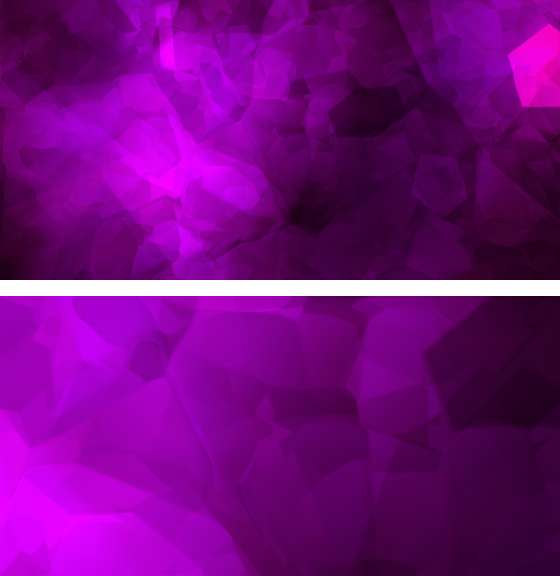
Top, the full canvas; bottom, a detail of the centre.
Write a Shadertoy shader that draws this background.

```glsl
vec3 hash3(vec2 c) {
    vec3 q = fract(c.xyx * vec3(.1031, .1030, .0973));
    q += dot(q, q.yxz + 33.33);
    return fract((q.xxy + q.yzz) * q.zyx);
}

mat2 rotate(float a) {
    return mat2(cos(a), -sin(a), sin(a), cos(a));
}

// Softly joined Voronoi facets: xy = refraction, z = shade, w = tint
vec4 facets(vec2 p) {
    vec2 cell = floor(p);
    vec4 sum = vec4(0.);
    float total = 0.;
    for (int y = -1; y <= 1; y++)
    for (int x = -1; x <= 1; x++) {
        vec2 id = cell + vec2(x, y);
        vec3 site = hash3(id + 60.);
        vec3 look = hash3(id + 191.) - .5;
        vec2 offset = p - id - site.xy;
        float weight = exp(-85. * (dot(offset, offset) - .4));
        float shade = look.z + .8 * dot(offset, look.xy);
        sum += weight * vec4(look.xy, shade, site.z - .5);
        total += weight;
    }
    return sum / total;
}

float smoke(vec2 p) {
    float sum = 0., amp = .5;
    for (int i = 0; i < 4; i++) {
        vec2 c = floor(p), f = smoothstep(0., 1., p - c);
        sum += amp * mix(mix(hash3(c).x, hash3(c + vec2(1, 0)).x, f.x),
                         mix(hash3(c + vec2(0, 1)).x, hash3(c + 1.).x, f.x), f.y);
        p = rotate(.7) * p * 2.1 + 13.;
        amp *= .5;
    }
    return sum - .47;
}

float glow(vec2 p, vec2 centre, float falloff) {
    vec2 d = p - centre;
    return exp(-falloff * dot(d, d));
}

// Signed distance-like value of a stretched polygon
float gem(vec2 p, vec2 centre, vec2 size, float sides, float turn) {
    vec2 d = rotate(turn) * (p - centre) / size;
    float a = atan(d.y, d.x), wedge = 6.2832 / sides;
    return (length(d) * cos(floor(.5 + a / wedge) * wedge - a) - 1.) * min(size.x, size.y);
}

float fill(float d) {
    return smoothstep(.004, -.004, d);
}

void mainImage(out vec4 fragColor, in vec2 fragCoord) {
    vec2 p = fragCoord / iResolution.y;
    p.x += 1. - .5 * iResolution.x / iResolution.y;

    // Each layer of crystal bends the layers beneath it
    vec2 q = p;
    float shade = 0., tint = 0., scale = 1.8, amp = .36;
    for (int i = 0; i < 7; i++) {
        float n = float(i);
        vec4 f = facets(rotate(n * 1.3 + .4) * q * scale * vec2(1., .75) + n * 17.);
        q += f.xy * .2 / scale;
        shade += amp * f.z;
        tint += amp * f.w;
        scale *= 1.4;
        amp *= .86;
    }

    // Broad light and shadow
    float light = .385
        + .30 * glow(q, vec2(.76, .74), 5.)
        + .14 * glow(q, vec2(.55, .28), 9.)
        + .10 * glow(q, vec2(1.9, .8), 12.)
        - .20 * glow(q, vec2(1.25, .2), 6.)
        - .28 * glow(q, vec2(.03, .08), 14.)
        - .20 * glow(q, vec2(1.95, .05), 7.)
        - .13 * glow(q, vec2(.2, .9), 9.)
        - .07 * glow(q, vec2(1.45, .65), 9.);
    light *= 1. + shade + .35 * smoke(p * 5. + shade);

    // Large crystals
    vec2 bent = mix(p, q, .08);
    float rose = fill(gem(bent, vec2(1.96, .75), vec2(.13), 5., .95));
    float dusk = fill(gem(bent, vec2(1.31, .6), vec2(.13, .085), 6., .35));
    float shard = fill(gem(bent, vec2(.59, .87), vec2(.025, .11), 4., .1));
    float prism = gem(bent, vec2(1.57, .34), vec2(.085, .1), 5., .3);
    light += .36 * rose + .17 * shard + .07 * fill(prism);
    light *= 1. - .3 * dusk;
    light += .06 * fill(abs(prism) - .001);
    light = clamp(light, .07, .96);

    // Violet centre, wine shadows, rose on the right
    float blue = min(.76 + .72 * light, 1.17) + .3 * tint
        + .12 * glow(q, vec2(1.45, .55), 8.)
        - .15 * smoothstep(1.55, 1.95, q.x)
        - .10 * smoothstep(.4, .0, q.x)
        - .22 * rose;
    fragColor = vec4(clamp(light * vec3(1., .012, blue), 0., 1.), 1.);
}
```
